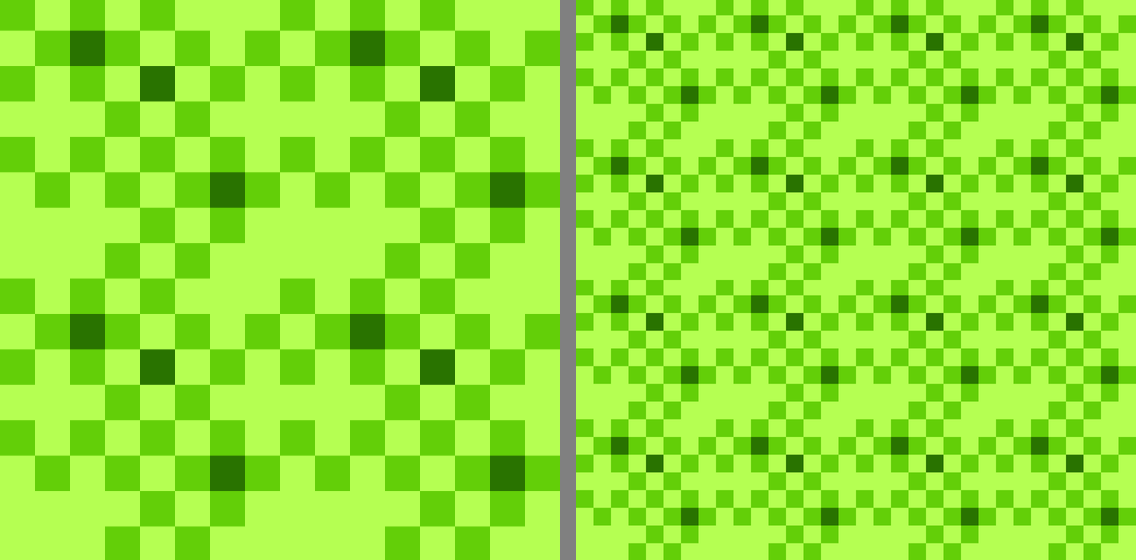
Left: one tile. Right: repeated 2 by 2.
Give the GLSL for this pattern, as a WebGL 2 fragment shader.

```glsl
#version 300 es
precision highp float;
// Blocky leaf-green checker mosaic with gaps and dark accents, an 8 by 8 cell motif repeated 2 by 2.

#define REPEATS 2.0
#define MOTIF_CELLS 8.0
#define ROW_PITCH 15.812   // rows per canvas height; the outermost rows are slightly trimmed
#define ROW_SHIFT 0.135    // part of the top row that is trimmed
#define LIGHT_GREEN vec3(0.71, 1.00, 0.32)
#define MID_GREEN vec3(0.39, 0.81, 0.03)
#define DARK_GREEN vec3(0.16, 0.45, 0.00)

uniform vec2 u_resolution;
out vec4 fragColor;

// True inside a block of cells that wraps around the motif.
bool inBlock(vec2 cell, vec2 corner, vec2 size) {
    return all(lessThan(mod(cell - corner, MOTIF_CELLS), size));
}

// Flat colour of one cell, counted from the upper left.
vec3 cellColor(vec2 cell) {
    vec2 single = vec2(1.0);
    bool accent = inBlock(cell, vec2(2.0, 1.0), single)
               || inBlock(cell, vec2(4.0, 2.0), single)
               || inBlock(cell, vec2(6.0, 5.0), single);
    if (accent) return DARK_GREEN;

    // Clearings that interrupt the checker
    bool gap = inBlock(cell, vec2(5.0, 0.0), vec2(3.0, 1.0))
            || inBlock(cell, vec2(7.0, 3.0), vec2(3.0, 1.0))
            || inBlock(cell, vec2(7.0, 6.0), vec2(4.0, 2.0));
    bool checker = mod(cell.x + cell.y, 2.0) < 0.5;
    return checker && !gap ? MID_GREEN : LIGHT_GREEN;
}

void main() {
    vec2 uv = gl_FragCoord.xy / u_resolution;
    vec2 cellsPerCanvas = vec2(REPEATS * MOTIF_CELLS, ROW_PITCH);
    vec2 grid = vec2(uv.x, 1.0 - uv.y) * cellsPerCanvas + vec2(0.0, ROW_SHIFT);

    // Blend the four cells around the nearest corner over one pixel
    vec2 pixelSize = cellsPerCanvas / u_resolution;
    vec2 corner = floor(grid + 0.5);
    vec2 blend = clamp((grid - corner) / pixelSize + 0.5, 0.0, 1.0);
    vec3 upper = mix(cellColor(corner - 1.0), cellColor(corner - vec2(0.0, 1.0)), blend.x);
    vec3 lower = mix(cellColor(corner - vec2(1.0, 0.0)), cellColor(corner), blend.x);

    fragColor = vec4(mix(upper, lower, blend.y), 1.0);
}
```
